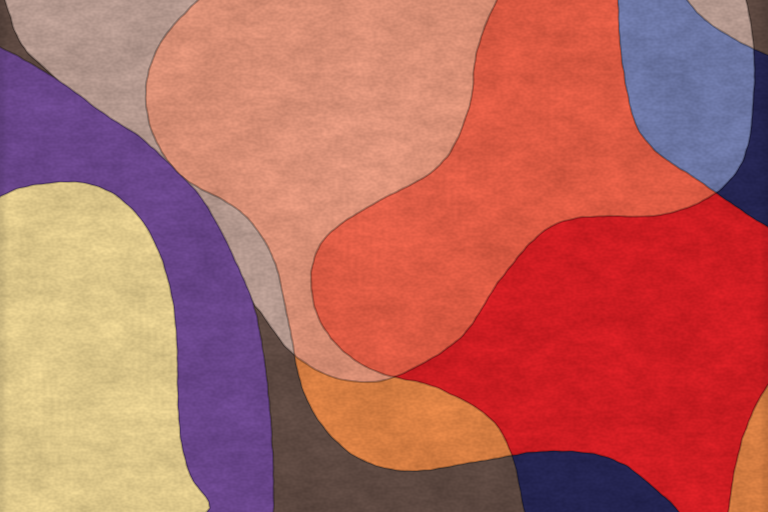
This background is drawn by a Shadertoy shader. Its source:

```glsl
// A tufted rug of flowing colour fields: two overlapping blobs on brown, a pale
// translucent sheet above them, then a purple and a cream field at the left.
// Each outline is a closed Hermite curve; gradient noise gives the woollen pile.

// Canvas space: 7.68 wide, 5.12 high, y pointing down
const vec2 CANVAS = vec2(7.68, 5.12);

const vec2 WARM[22] = vec2[](
    vec2(2.6, -.4), vec2(1.8, .18), vec2(1.49, .7), vec2(1.5, 1.25), vec2(1.8, 1.75), vec2(2.4, 2.11),
    vec2(2.72, 2.55), vec2(2.87, 3.15), vec2(3.07, 4.), vec2(3.5, 4.53), vec2(4.05, 4.71), vec2(4.8, 4.61),
    vec2(5.5, 4.51), vec2(6.15, 4.6), vec2(6.65, 4.97), vec2(7.3, 5.5), vec2(9.3, 3.75), vec2(7.16, 1.93),
    vec2(6.45, 1.4), vec2(6.25, .8), vec2(6.18, 0.), vec2(6.2, -1.));

const vec2 DEEP[22] = vec2[](
    vec2(5.3, -.5), vec2(4.97, 0.), vec2(4.76, .55), vec2(4.7, 1.05), vec2(4.4, 1.65), vec2(3.75, 2.03),
    vec2(3.25, 2.38), vec2(3.11, 2.8), vec2(3.25, 3.3), vec2(3.7, 3.69), vec2(4.35, 3.87), vec2(4.9, 4.18),
    vec2(5.12, 4.55), vec2(5.42, 5.4), vec2(7.2, 6.), vec2(7.28, 5.12), vec2(7.42, 4.4), vec2(7.68, 3.85),
    vec2(9.5, 1.5), vec2(7.55, .5), vec2(7.05, .2), vec2(6.6, -.25));

const vec2 SHEET[22] = vec2[](
    vec2(-.1, -.5), vec2(.05, 0.), vec2(.22, .45), vec2(.55, .78), vec2(1.5, 1.9), vec2(2.53, 3.03),
    vec2(2.92, 3.53), vec2(3.3, 3.76), vec2(3.65, 3.82), vec2(3.97, 3.76), vec2(4.6, 3.38), vec2(5., 2.8),
    vec2(5.45, 2.3), vec2(5.85, 2.17), vec2(6.6, 2.15), vec2(7.16, 1.93), vec2(7.45, 1.55), vec2(7.54, .9),
    vec2(7.53, .4), vec2(7.46, 0.), vec2(7.3, -.6), vec2(3.5, -1.5));

const vec2 PURPLE[15] = vec2[](
    vec2(-.8, .1), vec2(0., .47), vec2(.55, .78), vec2(1.1, 1.18), vec2(1.4, 1.37), vec2(1.95, 1.9),
    vec2(2.15, 2.2), vec2(2.35, 2.6), vec2(2.53, 3.03), vec2(2.62, 3.45), vec2(2.68, 3.9), vec2(2.73, 4.6),
    vec2(2.73, 5.3), vec2(2.7, 6.), vec2(-1., 6.));

const vec2 CREAM[16] = vec2[](
    vec2(-.6, 2.3), vec2(0., 1.97), vec2(.2, 1.88), vec2(.6, 1.82), vec2(.9, 1.84), vec2(1.15, 1.95),
    vec2(1.4, 2.18), vec2(1.58, 2.5), vec2(1.68, 2.8), vec2(1.74, 3.1), vec2(1.77, 3.45), vec2(1.78, 4.),
    vec2(1.81, 4.4), vec2(1.9, 4.75), vec2(2.07, 5.12), vec2(-1., 6.5));

// Gradient noise
vec2 gradient(vec2 cell) {
    float angle = 6.2832 * fract(sin(dot(cell, vec2(127.1, 311.7))) * 43758.5);
    return vec2(cos(angle), sin(angle));
}

float noise(vec2 p) {
    vec2 i = floor(p), f = p - i, u = f * f * f * (f * (f * 6. - 15.) + 10.), e = vec2(1, 0);
    return mix(mix(dot(gradient(i), f), dot(gradient(i + e), f - e), u.x),
               mix(dot(gradient(i + e.yx), f - e.yx), dot(gradient(i + 1.), f - 1.), u.x), u.y);
}

// Adds the curve from a to b to field = (squared distance, inside sign)
void addArc(vec2 p, vec2 before, vec2 a, vec2 b, vec2 after, inout vec2 field) {
    float span = length(b - a);
    vec2 ta = span * normalize(b - before), tb = span * normalize(after - a), last = a;
    for (int j = 1; j <= 6; j++) {
        float t = float(j) / 6., s = 1. - t;
        vec2 next = s * s * ((1. + 2. * t) * a + t * ta) + t * t * ((1. + 2. * s) * b - s * tb);
        vec2 e = next - last, w = p - last;
        vec2 gap = w - e * clamp(dot(w, e) / dot(e, e), 0., 1.);
        field.x = min(field.x, dot(gap, gap));
        bool above = p.y >= last.y, below = p.y < next.y, left = e.x * w.y > e.y * w.x;
        if (above == below && below == left) field.y = -field.y;
        last = next;
    }
}

// Signed distance to a closed outline, negative inside
#define TRACE(k, d) { vec2 q = vec2(99, 1); int n = k.length(); for (int i = 0; i < n; i++) addArc(p, k[i], k[(i + 1) % n], k[(i + 2) % n], k[(i + 3) % n], q); d = q.y * sqrt(q.x); }

float fill(float d, float px) { return clamp(.5 - d / px, 0., 1.); }

float seam(float d) { return 1. - .27 * smoothstep(.018, .002, abs(d)); }

void mainImage(out vec4 fragColor, in vec2 fragCoord) {
    vec2 uv = fragCoord / iResolution.xy;
    vec2 p = vec2(uv.x, 1. - uv.y) * CANVAS, rug = p;
    float px = CANVAS.y / iResolution.y;

    // Slightly uneven hand-cut outlines
    p += .008 * vec2(noise(rug * 9.), noise(rug * 9. + 40.));
    float warm, deep, sheet, purple, cream;
    TRACE(WARM, warm)
    TRACE(DEEP, deep)
    TRACE(SHEET, sheet)
    TRACE(PURPLE, purple)
    TRACE(CREAM, cream)
    float inWarm = fill(warm, px), inDeep = fill(deep, px);

    // Four overlap colours, bare and under the pale sheet
    vec3 bare = mix(mix(vec3(.36, .28, .25), vec3(.84, .49, .26), inWarm),
                    mix(vec3(.14, .14, .31), vec3(.80, .11, .13), inWarm), inDeep);
    vec3 pale = mix(mix(vec3(.70, .59, .55), vec3(.84, .55, .45), inWarm),
                    mix(vec3(.42, .46, .64), vec3(.86, .35, .26), inWarm), inDeep);
    pale += .035 * exp(-dot(rug - vec2(3.6, 1.5), rug - vec2(3.6, 1.5)));
    vec3 color = mix(bare, pale, fill(sheet, px)) * seam(warm) * seam(deep) * seam(sheet);

    // Opaque fields at the left
    color = mix(color, vec3(.41, .27, .54), fill(purple, px)) * seam(purple);
    color = mix(color, vec3(.87, .78, .54), fill(cream, px)) * seam(cream);

    // Brushed patches, horizontal weave and fine fibre
    float pile = .06 * noise(rug * vec2(1.7, 2.3)) + .06 * noise(rug * vec2(4., 7.) + 9.)
               + .05 * noise(rug * vec2(9., 19.)) + .06 * noise(rug * vec2(26., 37.));
    color = color * (1. + pile) + .12 * pile;
    color *= 1. - .1 * smoothstep(.1, 0., min(rug.x, CANVAS.x - rug.x));
    fragColor = vec4(color, 1);
}
```
